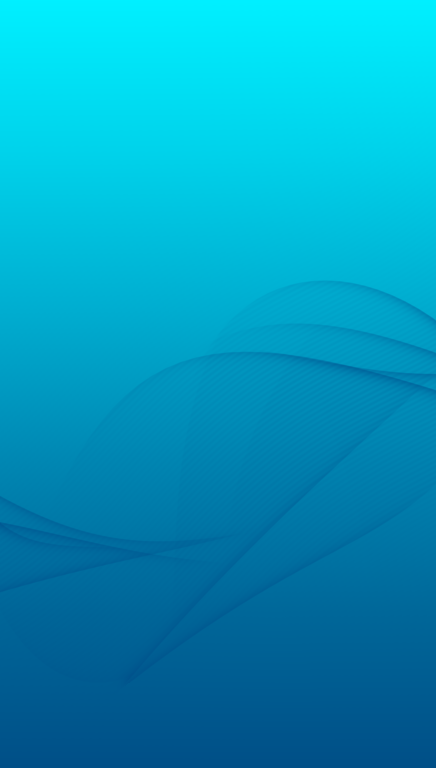
Reproduce this background procedurally as a Shadertoy shader.

```glsl
// Translucent folded veils drifting over a cyan to deep blue gradient.
// Each fold is a cubic Bezier edge: a crisp dark rim and a wide one-sided haze,
// with the haze combed by fine diagonal threads.

const vec3 INK = vec3(0.0, 0.25, 0.51);
const float RIM_WIDTH = 0.011;
const float VEIL_WIDTH = 0.22;
const float THREAD_PERIOD = 0.011;
const float THREAD_DEPTH = 0.28;
const float RIM_GAIN = 0.62;
const float VEIL_GAIN = 0.11;
const int SEGMENTS = 24;

// Sky colours (green, blue) at even steps from top to bottom
const vec2 SKY[6] = vec2[6](
    vec2(0.94, 1.00), vec2(0.825, 0.92), vec2(0.685, 0.82),
    vec2(0.535, 0.705), vec2(0.405, 0.60), vec2(0.31, 0.53));

vec3 sky(float depth) {
    float s = clamp(depth, 0.0, 0.9999) * 5.0;
    int i = int(s);
    return vec3(0.0, mix(SKY[i], SKY[i + 1], fract(s)));
}

vec2 bezier(vec2 a, vec2 b, vec2 c, vec2 d, float t) {
    float u = 1.0 - t;
    return u * u * u * a + 3.0 * u * u * t * b + 3.0 * u * t * t * c + t * t * t * d;
}

// Strength along an edge from its start, middle and end values
float along(vec3 w, float t) {
    return max(0.0, mix(mix(w.x, w.y, t), mix(w.y, w.z, t), t));
}

// Returns (rim, veil); the veil lies to the right of the travel direction
vec2 fold(vec2 p, vec2 a, vec2 b, vec2 c, vec2 d, vec3 rim, vec3 veil) {
    float pixel = 1.0 / iResolution.x;
    float best = 1e9, side = 1.0, where = 0.0;
    vec2 from = a;
    for (int i = 0; i < SEGMENTS; i++) {
        vec2 to = bezier(a, b, c, d, float(i + 1) / float(SEGMENTS));
        vec2 e = to - from, q = p - from;
        float h = clamp(dot(q, e) / dot(e, e), 0.0, 1.0);
        float dist = length(q - e * h);
        if (dist < best) {
            best = dist;
            side = sign(e.y * q.x - e.x * q.y);
            where = (float(i) + h) / float(SEGMENTS);
        }
        from = to;
    }
    float inside = smoothstep(-pixel, pixel, side * best);
    return inside * vec2(along(rim, where) * exp(-best / RIM_WIDTH),
                         along(veil, where) * exp(-best / VEIL_WIDTH));
}

// Fine threads running up to the right
float threads(vec2 p) {
    float across = 0.8 * p.y - 0.6 * p.x + 0.035 * sin(4.0 * p.x + 3.0 * p.y);
    return 1.0 + THREAD_DEPTH * sin(6.28318 * across / THREAD_PERIOD);
}

void mainImage(out vec4 fragColor, in vec2 fragCoord) {
    // Width spans 0 to 1; height keeps the tall canvas proportion
    vec2 uv = fragCoord / iResolution.xy;
    vec2 p = vec2(uv.x, uv.y * 1.7655);
    vec2 f = vec2(0.0);

    // Crests on the right
    f += fold(p, vec2(0.103, 0.569), vec2(0.298, 1.023), vec2(0.528, 1.016), vec2(1.02, 0.862),
              vec3(0.0, 0.05, 1.0), vec3(0.0, 1.2, 0.5));
    f += fold(p, vec2(0.424, 0.844), vec2(0.516, 1.142), vec2(0.780, 1.200), vec2(1.02, 1.014),
              vec3(0.0, -0.15, 0.9), vec3(0.0, 0.9, 0.6));
    f += fold(p, vec2(0.436, 0.959), vec2(0.596, 1.039), vec2(0.734, 1.050), vec2(1.02, 0.947),
              vec3(0.0, 0.0, 0.85), vec3(0.0, 0.4, 0.5));
    f += fold(p, vec2(0.573, 0.963), vec2(0.711, 0.947), vec2(0.849, 0.901), vec2(1.02, 0.906),
              vec3(0.0, 0.6, 0.9), vec3(0.0, 0.2, 0.2));

    // Long diagonals sweeping down to the lower left
    f += fold(p, vec2(1.02, 0.924), vec2(0.734, 0.661), vec2(0.528, 0.477), vec2(0.298, 0.206),
              vec3(0.0, 0.65, 0.5), vec3(0.5, 0.9, 0.0));
    f += fold(p, vec2(1.02, 0.672), vec2(0.849, 0.500), vec2(0.688, 0.500), vec2(0.298, 0.197),
              vec3(0.0, 0.6, 0.6), vec3(0.4, 0.8, 0.0));
    f += fold(p, vec2(0.367, 0.248), vec2(0.241, 0.156), vec2(0.092, 0.179), vec2(-0.011, 0.385),
              vec3(0.0, 0.2, 0.0), vec3(0.0, 0.7, 0.2));

    // Bundle gathering at the left
    f += fold(p, vec2(-0.011, 0.631), vec2(0.206, 0.511), vec2(0.344, 0.500), vec2(0.596, 0.546),
              vec3(0.7, 0.7, 0.0), vec3(0.6, 0.5, 0.0));
    f += fold(p, vec2(-0.011, 0.567), vec2(0.161, 0.534), vec2(0.321, 0.484), vec2(0.516, 0.472),
              vec3(0.9, 0.8, 0.0), vec3(0.4, 0.3, 0.0));
    f += fold(p, vec2(0.596, 0.550), vec2(0.413, 0.500), vec2(0.229, 0.472), vec2(-0.011, 0.401),
              vec3(0.0, 0.7, 0.6), vec3(0.0, 0.2, 0.5));
    f += fold(p, vec2(-0.011, 0.573), vec2(0.069, 0.500), vec2(0.161, 0.511), vec2(0.321, 0.505),
              vec3(0.7, 0.6, 0.0), vec3(0.0));

    // Faint upright inner edges
    f += fold(p, vec2(0.390, 0.294), vec2(0.413, 0.523), vec2(0.378, 0.798), vec2(0.539, 1.062),
              vec3(0.0), vec3(0.0, 0.8, 0.0));
    f += fold(p, vec2(0.516, 0.500), vec2(0.540, 0.720), vec2(0.620, 0.900), vec2(0.757, 1.050),
              vec3(0.0), vec3(0.0, 0.6, 0.0));

    float ink = 1.0 - exp(-RIM_GAIN * f.x - VEIL_GAIN * f.y * threads(p));
    fragColor = vec4(mix(sky(1.0 - uv.y), INK, ink), 1.0);
}
```
